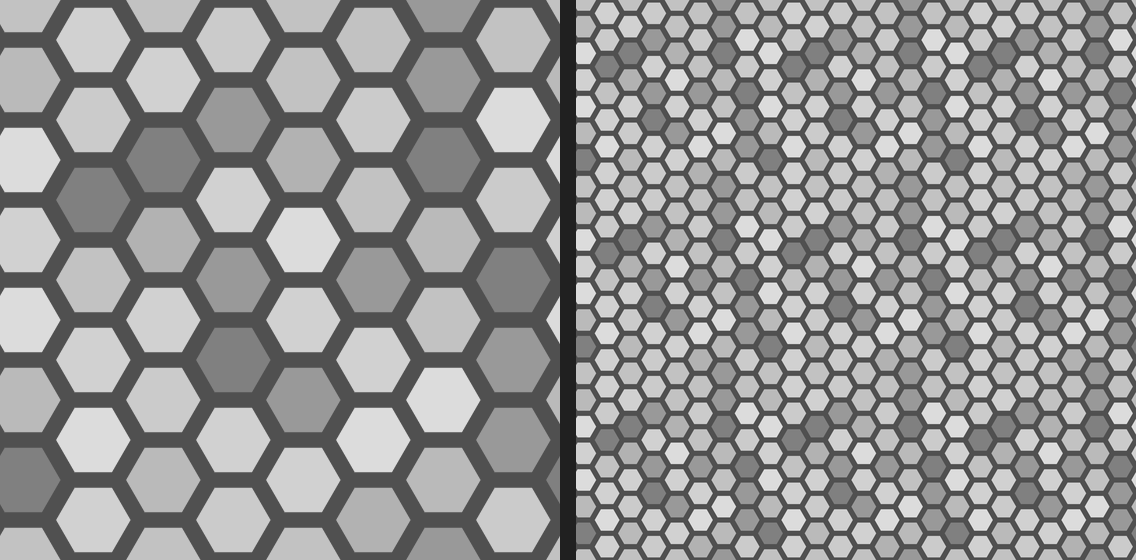
Left: one tile. Right: repeated 3 by 3.
A WebGL 2 fragment shader for this pattern:

```glsl
#version 300 es
precision highp float;
// Flat-topped hexagonal tiles in assorted greys, set in wide dark grout.
// Two interleaved rectangular lattices give the tile centres; a wrapping
// integer permutation deals each tile one grey, in fixed proportions.

uniform vec2 u_resolution;
out vec4 outColor;

const int COLUMNS = 8;               // must be even, so that the tiling wraps
const int ROWS = 7;
const float FIRST_COLUMN = 1.0 / 3.0; // centre of column 0, in column widths
const float APOTHEM = 0.0576;        // tile centre to flat side
const vec3 GROUT = vec3(0.312);

// Greys of the tiles, and how many tiles of each (sum = COLUMNS * ROWS)
const int TONE_COUNT = 8;
const float TONES[TONE_COUNT] = float[](0.50, 0.60, 0.70, 0.73, 0.76, 0.795, 0.818, 0.862);
const int TILES_PER_TONE[TONE_COUNT] = int[](6, 8, 3, 5, 9, 7, 11, 7);

// Signed distance to a flat-topped regular hexagon
float hexDistance(vec2 p, float apothem) {
    p = abs(p);
    return max(p.y, dot(p, vec2(0.8660254, 0.5))) - apothem;
}

// Shuffles 0..55: the fifth power is a permutation modulo the prime 59,
// and it maps the range 2..57 onto itself
int shuffledRank(int index) {
    int n = index + 2;
    int square = n * n % 59;
    return square * square % 59 * n % 59 - 2;
}

float tileTone(int index) {
    int rank = shuffledRank(index);
    int limit = 0;
    for (int i = 0; i < TONE_COUNT; i++) {
        limit += TILES_PER_TONE[i];
        if (rank < limit) return TONES[i];
    }
    return TONES[TONE_COUNT - 1];
}

void main() {
    vec2 uv = gl_FragCoord.xy / u_resolution;
    float pixel = 1.0 / min(u_resolution.x, u_resolution.y);
    vec2 repeats = vec2(COLUMNS / 2, ROWS);

    // Nearest tile among the even (0) and odd (1) columns
    float nearest = 1.0;
    int tileIndex = 0;
    for (int parity = 0; parity < 2; parity++) {
        vec2 offset = vec2(0.5 * FIRST_COLUMN, 0.0) + 0.5 * float(parity);
        vec2 lattice = uv * repeats - offset;
        vec2 cell = floor(lattice + 0.5);
        float d = hexDistance((lattice - cell) / repeats, APOTHEM);
        if (d < nearest) {
            nearest = d;
            ivec2 wrapped = ivec2(mod(cell, repeats) + 0.5);
            tileIndex = (2 * wrapped.x + parity) * ROWS + wrapped.y;
        }
    }

    // Tile over grout, with a one-pixel soft edge
    float coverage = clamp(0.5 - nearest / pixel, 0.0, 1.0);
    outColor = vec4(mix(GROUT, vec3(tileTone(tileIndex)), coverage), 1.0);
}
```
